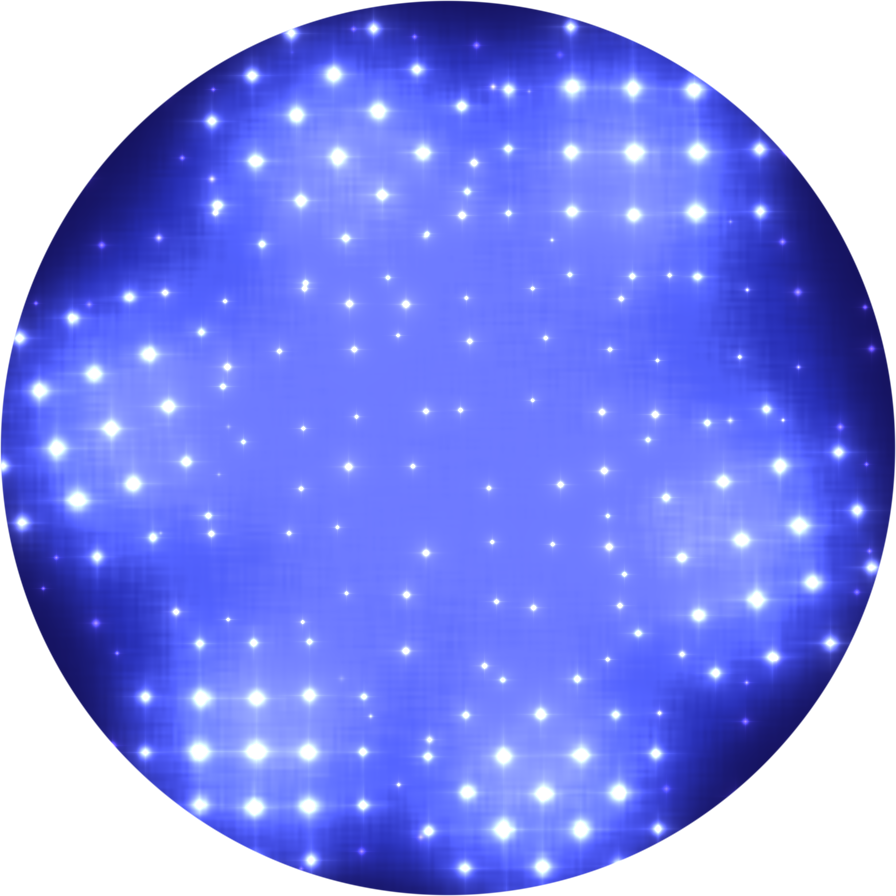
A Shadertoy shader for this background:

```glsl
float hash(vec2 p) {
    return fract(sin(dot(p, vec2(127.1, 311.7))) * 43758.5453);
}

float noise(vec2 p) {
    vec2 i = floor(p), f = fract(p);
    f = f * f * (3.0 - 2.0 * f);
    return mix(mix(hash(i), hash(i + vec2(1, 0)), f.x),
               mix(hash(i + vec2(0, 1)), hash(i + vec2(1, 1)), f.x), f.y);
}

// White core with a soft halo and thin cross rays
float star(vec2 d, float size) {
    vec2 a = abs(d) / size;
    float core = 1.1 * exp(-dot(a, a) * 2.0);
    float halo = 0.32 * exp(-length(a) * 0.62);
    float rays = 0.42 * exp(-a.x * 0.7 - a.y * 4.0) + 0.3 * exp(-a.y * 0.7 - a.x * 4.0);
    return core + halo + rays;
}

// Navy to pale blue
vec3 ramp(float t) {
    vec3 c = mix(vec3(0.08, 0.07, 0.36), vec3(0.15, 0.18, 0.71), smoothstep(0.05, 0.27, t));
    c = mix(c, vec3(0.31, 0.37, 0.98), smoothstep(0.22, 0.5, t));
    c = mix(c, vec3(0.43, 0.48, 1.0), smoothstep(0.5, 0.78, t));
    return mix(c, vec3(0.61, 0.66, 1.0), smoothstep(0.82, 1.15, t));
}

void mainImage(out vec4 fragColor, in vec2 fragCoord) {
    float scale = min(iResolution.x, iResolution.y);
    vec2 p = (fragCoord - 0.5 * iResolution.xy) / scale;
    float r = length(p);

    // Lattices of bright stars: centre, then first axis
    vec4 clusters[6] = vec4[6](
        vec4(-0.121, 0.326, 0.049, -0.044),
        vec4(0.207, 0.332, 0.070, 0.000),
        vec4(-0.374, 0.023, 0.061, 0.022),
        vec4(0.326, -0.104, 0.065, 0.018),
        vec4(-0.215, -0.339, 0.061, 0.000),
        vec4(0.105, -0.384, 0.043, -0.042));

    float glow = 0.77 * exp(-pow(r * r / 0.14, 1.5));
    float light = 0.0;
    for (int k = 0; k < 6; k++) {
        vec2 centre = clusters[k].xy, axis = clusters[k].zw;
        vec2 side = vec2(-axis.y, axis.x);
        vec2 d = p - centre * 0.94;
        glow += 0.52 * exp(-dot(d, d) / 0.0145);

        for (int j = -2; j <= 2; j++)
        for (int i = -2; i <= 2; i++) {
            if (i * i + j * j > 5) continue;
            vec2 id = vec2(i, j) + float(k) * 7.0;
            vec2 jitter = vec2(hash(id), hash(id + 31.0)) - 0.5;
            vec2 pos = centre + axis * float(i) + side * float(j) + 0.004 * jitter;
            float size = mix(0.005, 0.0145, smoothstep(0.2, 0.46, length(pos)));
            size *= max(abs(i), abs(j)) > 1 ? 0.65 : 1.0;
            light += star(p - pos, size * (0.9 + 0.2 * hash(id + 5.0)));
        }
    }

    // Small stars scattered between the lattices
    vec2 cell = floor(p / 0.07);
    vec3 sparks = vec3(0);
    for (int y = -1; y <= 1; y++)
    for (int x = -1; x <= 1; x++) {
        vec2 id = cell + vec2(x, y);
        vec2 pos = (id + 0.2 + 0.6 * vec2(hash(id), hash(id + 17.0))) * 0.07;
        float clear = 1.0;
        for (int k = 0; k < 6; k++)
            clear *= smoothstep(0.12, 0.15, distance(pos, clusters[k].xy));
        float size = mix(0.0026, 0.0056, pow(hash(id + 41.0), 1.5));
        vec3 tint = mix(vec3(1), vec3(0.4, 0.3, 0.85), smoothstep(0.33, 0.46, length(pos)));
        sparks += tint * clear * star(p - pos, size);
    }

    // Woven grain across the glow
    float grain = noise(p * vec2(28, 230)) + noise(p * vec2(230, 28) + 9.0) - 1.0;
    float cloud = noise(p * 9.0 + 3.0) - 0.5;
    glow += (0.05 * grain + 0.06 * cloud) * smoothstep(0.0, 0.5, glow);

    vec3 col = ramp(glow);
    col += light * vec3(0.58, 0.64, 0.95) * (1.0 + 0.2 * grain);
    col += sparks * 0.65;
    col = min(col, 1.0);

    // Round edge on white
    float edge = 1.0 / scale;
    col = mix(col, vec3(1), smoothstep(0.499 - edge, 0.499 + edge, r));
    fragColor = vec4(col, 1.0);
}
```
